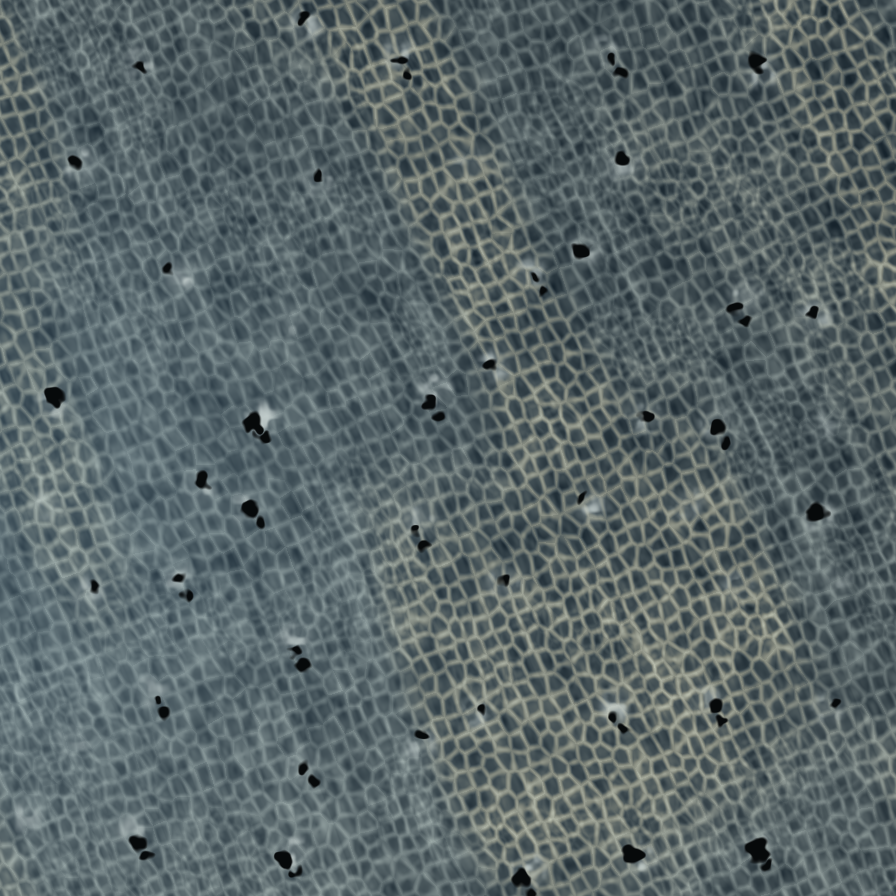
Write a WebGL 2 fragment shader that draws this texture.

```glsl
#version 300 es
precision highp float;
// Slanted files of small plant cells with pale walls, dark pores and bright glints.
#define CELLS vec2(60.0, 45.0)
#define ALONG vec2(0.39, -0.92)
#define JITTER vec2(0.32, 0.72)
#define WALL_WIDTH 0.5
#define WALL_GAIN 0.42
#define BASE_TONE 0.13
#define PORE_GRID 8.0
#define PORE_SHARE 0.72
#define DARK vec3(0.14, 0.19, 0.22)
#define PALE vec3(0.59, 0.64, 0.63)
#define WARM vec3(0.05, 0.015, -0.035)

uniform vec2 u_resolution;
out vec4 fragColor;

vec2 hash2(vec2 p) {
    vec3 h = fract(p.xyx * vec3(0.1031, 0.1030, 0.0973));
    h += dot(h, h.yzx + 33.33);
    return fract((h.xx + h.yz) * h.zy);
}

float noise(vec2 p) {
    vec2 i = floor(p), f = fract(p);
    f = f * f * (3.0 - 2.0 * f);
    float low = mix(hash2(i).x, hash2(i + vec2(1, 0)).x, f.x);
    float high = mix(hash2(i + vec2(0, 1)).x, hash2(i + vec2(1, 1)).x, f.x);
    return mix(low, high, f.y);
}

// x: wall strength, y: random shade of the nearest cell
vec2 cellTissue(vec2 p) {
    vec2 home = floor(p), f = fract(p);
    float nearest = 9.0, second = 9.0, shade = 0.0;
    for (int y = -1; y <= 1; y++) {
        for (int x = -1; x <= 1; x++) {
            vec2 o = vec2(x, y);
            vec2 h = hash2(home + o + 57.0);
            float d = length(o + 0.5 + (h - 0.5) * JITTER - f);
            if (d < nearest) {
                second = nearest;
                nearest = d;
                shade = fract(h.x * 7.0 + h.y * 5.0);
            } else {
                second = min(second, d);
            }
        }
    }
    return vec2(1.0 - smoothstep(0.0, WALL_WIDTH, second - nearest), shade);
}

// x: dark hole, y: bright glint
vec2 pores(vec2 p) {
    vec2 g = p * PORE_GRID, home = floor(g), result = vec2(0.0);
    vec2 ragged = vec2(noise(p * 110.0), noise(p * 110.0 + 40.0)) - 0.5;
    float speckle = smoothstep(0.42, 0.85, noise(p * 95.0 + 9.0));
    for (int y = -1; y <= 1; y++) {
        for (int x = -1; x <= 1; x++) {
            vec2 id = home + vec2(x, y);
            vec2 place = hash2(id + 11.0), kind = hash2(id + 83.0), side = hash2(id + 131.0);
            if (kind.x > PORE_SHARE) continue;
            vec2 d = (id + 0.15 + 0.7 * place - g) / PORE_GRID;
            float radius = mix(0.005, 0.0125, kind.y * kind.y);
            vec2 shift = (side - 0.5) * 0.026;
            vec2 rough = d + ragged * 0.009;
            float hole = 1.0 - smoothstep(radius - 0.002, radius + 0.002, length(rough));
            float twin = 1.0 - smoothstep(0.004, 0.008, length(rough + vec2(0.010, -0.016)));
            hole = max(hole, twin * step(0.6, side.y)) * step(0.2, side.x);
            float halo = 1.0 - smoothstep(0.006, 0.026, length(d + shift));
            result = max(result, vec2(hole, halo * (0.25 + 0.9 * speckle) * (0.35 + 0.65 * side.x)));
        }
    }
    return result;
}

void main() {
    vec2 p = gl_FragCoord.xy / u_resolution;

    // Gently bent coordinates: x across the files, y along them
    vec2 q = vec2(dot(p, vec2(-ALONG.y, ALONG.x)), dot(p, ALONG));
    q += 0.028 * (vec2(noise(p * 2.6 + 3.0), noise(p * 3.1 + 17.0)) - 0.5);
    q += 0.004 * (vec2(noise(p * 24.0), noise(p * 24.0 + 31.0)) - 0.5);

    // Two overlapping layers of cells, strengthened in long bands
    float band = smoothstep(0.3, 0.8, noise(q * vec2(9.0, 2.2) + 5.0));
    float patchy = noise(p * 13.0 + 60.0);
    vec2 upper = cellTissue(q * CELLS);
    vec2 lower = cellTissue(q * CELLS * vec2(1.25, 1.15) + 21.4);
    float overlap = 0.5 * smoothstep(0.35, 0.8, patchy) * (1.0 - 0.6 * band);
    vec2 tissue = mix(upper, lower, overlap);

    // Fine fibres and grain
    float grain = noise(q * vec2(190.0, 95.0)) - 0.5;
    float mottling = noise(q * vec2(75.0, 38.0) + 70.0) - 0.5;
    float file = smoothstep(0.6, 0.9, noise(q * vec2(105.0, 5.0) + 90.0));

    // Broad light: hazy at the left, dim toward the upper right
    float haze = exp(-5.0 * dot(p - vec2(0.02, 0.42), p - vec2(0.02, 0.42)));
    float floorGlow = 1.0 - smoothstep(0.0, 0.5, p.y);
    float light = 0.20 * haze + 0.07 * floorGlow - 0.06 * smoothstep(0.4, 1.2, p.x * 0.6 + p.y * 0.7);

    float tone = BASE_TONE + light + 0.14 * tissue.y;
    tone += tissue.x * (WALL_GAIN + 0.26 * band) * (0.65 + 0.6 * patchy) * (1.0 - 0.3 * haze);
    tone += 0.26 * grain + 0.24 * mottling + 0.10 * file;
    tone -= 0.04 * band;

    vec3 color = mix(DARK, PALE, clamp(tone, -0.12, 1.2));
    color += WARM * band * smoothstep(0.2, 0.8, tone) * (1.0 - 0.5 * haze);
    color += vec3(-0.02, 0.0, 0.02) * haze;

    vec2 pore = pores(p);
    color = mix(color, vec3(0.84, 0.88, 0.87), clamp(pore.y * 0.75, 0.0, 1.0));
    color = mix(color, vec3(0.025, 0.035, 0.04), pore.x);
    fragColor = vec4(clamp(color, 0.0, 1.0), 1.0);
}
```
